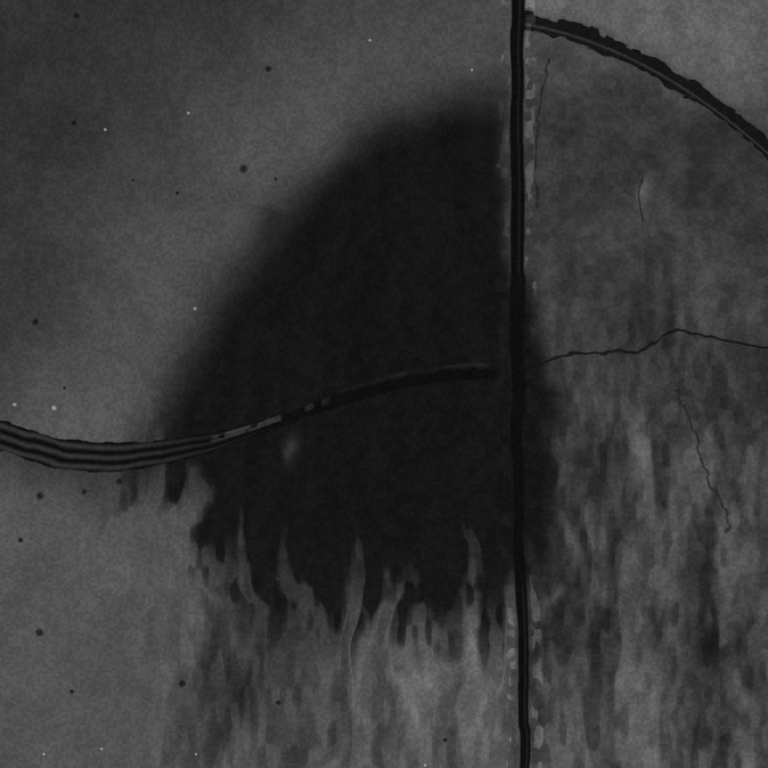
Reproduce this texture procedurally as a Shadertoy shader.

```glsl
// Weathered grey wall: a soft black stain, a vertical seam and curved cracks.
// Height curves shape the stain and cracks; smooth cellular noise, round or
// stretched, gives the mottling, drips and grain.

const float STAIN_TONE = .083;
const float GROOVE_TONE = .055;
const float SEAM_X = .674;
const float SEAM_WIDTH = .0085;
const vec2 STAIN_PEAK = vec2(.63, .88);
const float STAIN_CURVE = 2.38;
const float MOTTLE = .085;
const float GRAIN = .035;

float hash(vec2 p) {
    vec3 q = fract(p.xyx * vec3(.1031, .103, .0973));
    q += dot(q, q.yzx + 33.33);
    return fract((q.x + q.y) * q.z);
}

// Smooth fade from 0 at a to 1 at b; a may exceed b.
float ramp(float a, float b, float x) {
    float t = clamp((x - a) / (b - a), 0., 1.);
    return t * t * (3. - 2. * t);
}

// Random cell values blended by distance to jittered points, about zero.
float cellNoise(vec2 p) {
    float sum = 0., total = 0.;
    for (int k = 0; k < 9; k++) {
        vec2 id = floor(p) + vec2(k % 3 - 1, k / 3 - 1);
        vec2 d = id + .15 + .7 * vec2(hash(id), hash(id + 71.)) - p;
        float w = exp(-6. * dot(d, d));
        sum += w * hash(id + 19.);
        total += w;
    }
    return ramp(.1, .9, sum / total) - .5;
}

float blob(vec2 p, float x, float y, float rx, float ry) {
    vec2 q = (p - vec2(x, y)) / vec2(rx, ry);
    return exp(-dot(q, q));
}

float stroke(float d, float width) {
    float soft = max(.0018, 1. / iResolution.y);
    return ramp(width + soft, width - soft, abs(d));
}

float segment(vec2 p, vec2 a, vec2 b) {
    vec2 d = b - a;
    return length(p - a - d * clamp(dot(p - a, d) / dot(d, d), 0., 1.));
}

float specks(vec2 p, float scale, float radius, float share) {
    vec2 id = floor(p * scale);
    vec2 c = id + .2 + .6 * vec2(hash(id + 5.), hash(id + 43.));
    float r = radius * (.5 + hash(id + 11.));
    return step(hash(id + scale), share) * ramp(r * 1.4, r * .4, length(p - c / scale));
}

void mainImage(out vec4 fragColor, in vec2 fragCoord) {
    vec2 p = fragCoord / iResolution.xy;
    float x = p.x, y = p.y;
    float cloud = cellNoise(p * 9. + 3.);
    float spots = cellNoise(p * vec2(30, 22));
    float fine = cellNoise(p * 95.);
    float drip = cellNoise(vec2(x * 48. + 1.5 * cloud, y * 9.));
    float flakes = cellNoise(p * vec2(110, 38) + 8.);
    vec2 q = p + .007 * vec2(spots, cloud) + .003 * fine;

    // Heights above the main crack, the stain outline and the arched crack
    float v = y - .459 + .054 * cos(6.411 * (x - .14)) - .008 * ramp(.08, 0., x);
    float reach = max(STAIN_PEAK.x - x, 0.);
    float outside = (y - STAIN_PEAK.y + STAIN_CURVE * reach * reach) / length(vec2(1, 2. * STAIN_CURVE * reach));
    float run = max(x - .685, 0.);
    float arch = y - .972 + .17 * run + 1.15 * run * run;
    float right = ramp(SEAM_X - .004, SEAM_X + .004, x);
    float below = ramp(.004, -.004, v) * (1. - right);

    // Base tones of the three wall areas
    float upper = mix(.2, .295, ramp(.25, .07, outside)) + .05 * blob(p, .06, .47, .16, .09);
    float lower = .325 - .11 * ramp(-.09, 0., v) - .1 * blob(p, .34, .12, .09, .2);
    lower += .04 * blob(p, .54, .14, .05, .08);
    float side = .225 + .07 * ramp(.25, 0., y) + .035 * ramp(.8, .98, y);
    side += .03 * ramp(.75, .95, x) * ramp(.55, .4, y) + .09 * ramp(0., .03, arch);
    float tone = mix(mix(upper, lower, below), side, right);

    // Mottling, drips and broad marks
    float rough = max(right, below * ramp(.12, .32, x) * ramp(.42, .25, y));
    tone += MOTTLE * (.45 * cloud + .35 * spots + .3 * fine) * (.6 + .6 * right);
    tone += rough * (.1 * drip + .07 * flakes) * ramp(.8, .35, y);
    tone -= .1 * (blob(q, .925, .045, .03, .04) + blob(q, .93, .14, .03, .05));
    tone -= .07 * (blob(q, .91, .27, .035, .035) + blob(q, .348, .705, .014, .03));
    tone += .11 * (blob(q, .84, .755, .009, .015) + blob(q, .835, .41, .01, .035));
    tone += .12 * (blob(q, .725, .227, .008, .01) + blob(q, .617, .155, .012, .045));

    // Black stain with a dripping lower edge
    float bottom = mix(.39, .22, ramp(.19, .37, x)) + .07 * ramp(.66, .71, x);
    float edge = mix(.662, .718, ramp(.68, .52, y));
    float stain = ramp(.045, -.045, outside + .012 * cloud);
    stain *= ramp(-.07, .06, y - bottom + .11 * drip + .05 * flakes);
    stain *= ramp(edge + .025, edge - .02, x + .012 * spots);
    tone = mix(tone, STAIN_TONE + .012 * fine + .01 * drip, stain);
    tone += .13 * blob(q, .378, .413, .009, .018);

    // Main crack: parallel grooves, pale chips, then a thin line
    float left = ramp(.655, .64, x);
    float width = mix(.02, .007, ramp(.08, .42, x));
    float ridge = .5 + .5 * cos(9. * v / width + 1.5 * spots);
    float groove = mix(GROOVE_TONE, .2, ridge * ramp(.42, .1, x));
    tone = mix(tone, groove, left * stroke(v + .002 * fine, width));
    float chips = ramp(.25, .3, x) * ramp(.44, .41, x) * ramp(-.25, .2, spots + fine);
    tone += .14 * chips * stroke(v - .004, .004);
    tone += .05 * left * stroke(v - .012, .002) * ramp(.4, .5, x) * (.5 + spots);

    // Arched crack, broken line and hairlines on the right
    float ragged = arch + .006 * spots + .004 * fine;
    tone = mix(tone, .085 + .1 * stroke(arch + .004, .002), right * stroke(ragged, .012));
    float thinY = .523 + .02 * ramp(.68, .75, x) + .027 * ramp(.83, .885, x) - .023 * ramp(.885, 1., x);
    tone = mix(tone, .08, right * .85 * stroke(q.y - thinY, .0018));
    float hair = min(segment(q, vec2(.885, .495), vec2(.95, .31)), segment(q, vec2(.832, .765), vec2(.842, .715)));
    hair = min(hair, segment(q, vec2(.71, .925), vec2(.695, .73)));
    tone = mix(tone, .12, .65 * stroke(hair, .0014));

    // Vertical seam with worn rims and a faint inner edge
    float seam = x - SEAM_X - .009 * ramp(.4, .05, y) + .003 * spots;
    tone += .09 * stroke(abs(seam) - .017, .006) * ramp(0., .3, flakes + fine) * (1. - .85 * stain);
    float inner = GROOVE_TONE + .055 * stroke(seam - .002, .0015) * (1. - stain);
    tone = mix(tone, inner, stroke(seam, SEAM_WIDTH * mix(.75, 1., ramp(.3, .55, y))));

    // Pits, bright dust and grain
    float clean = (1. - right) * (1. - stain);
    tone = mix(tone, .08, .75 * clean * specks(p, 15., .0035, .2));
    tone = mix(tone, .62, .8 * clean * specks(p + .37, 17., .0022, .12));
    tone += GRAIN * cellNoise(p * 290.) * (.25 + 2.5 * tone);
    fragColor = vec4(vec3(clamp(tone, 0., 1.)), 1);
}
```
